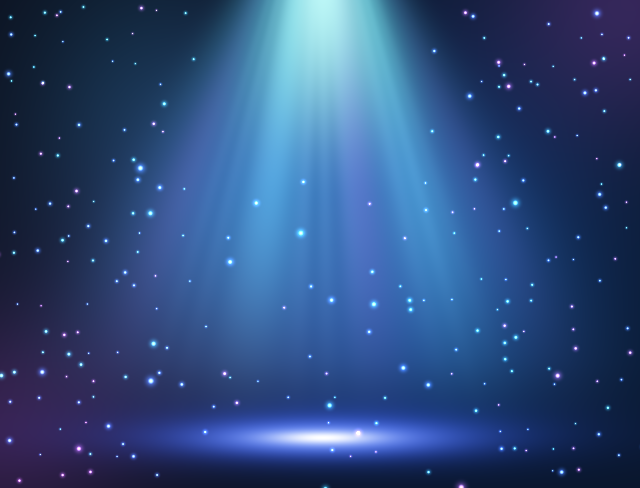
A Shadertoy shader for this background:

```glsl
// A stage spotlight: a fan of tinted rays falls from above the top edge
// onto a glowing floor ellipse, amid dark blue haze and scattered sparkles.
// Rays are bands in slope space; sparkles are jittered points on hashed grids.

float hash(vec2 p) {
    return fract(sin(dot(p, vec2(127.1, 311.7))) * 43758.5453);
}

// Soft bump of height 1 around a centre
float bump(float x, float centre, float width) {
    float d = (x - centre) / width;
    return exp(-d * d);
}

float blob(vec2 p, vec2 centre, vec2 radius) {
    vec2 d = (p - centre) / radius;
    return exp(-dot(d, d));
}

vec3 backdrop(vec2 p) {
    vec3 color = mix(vec3(0.045, 0.07, 0.125), vec3(0.035, 0.085, 0.17),
                     smoothstep(-0.5, 0.5, p.x));
    color += vec3(0.02, 0.10, 0.13) * blob(p, vec2(-0.36, 0.78), vec2(0.24, 0.30));
    color += vec3(0.17, 0.06, 0.17) * blob(p, vec2(0.64, 1.0), vec2(0.28, 0.27));
    color += vec3(0.16, 0.05, 0.16) * blob(p, vec2(-0.66, 0.12), vec2(0.30, 0.24));

    // Purple haze on the left turning to blue on the right
    vec3 haze = mix(vec3(0.18, 0.18, 0.36), vec3(0.08, 0.25, 0.50),
                    smoothstep(-0.35, 0.40, p.x));
    float amount = blob(p, vec2(0.02, 0.44), vec2(0.46, 0.40));
    return color + haze * amount * smoothstep(0.0, 0.28, p.y);
}

vec3 addBeam(vec3 color, vec2 p) {
    float slope = p.x / (1.36 - p.y);
    float cyan = bump(slope, -0.13, 0.075) + bump(slope, 0.27, 0.075);
    float violet = bump(slope, -0.39, 0.08) + bump(slope, 0.11, 0.055)
                 + bump(slope, 0.46, 0.08);
    float streaks = 0.5 + 0.5 * sin(slope * 75.0 + 2.0 * sin(slope * 23.0));

    vec3 light = mix(vec3(0.24, 0.48, 0.74), vec3(0.23, 0.58, 0.70),
                     smoothstep(0.65, 1.0, p.y));
    light += vec3(0.06, 0.14, 0.11) * cyan;
    light = mix(light, vec3(0.36, 0.45, 0.80),
                0.65 * violet * (1.0 - 0.6 * smoothstep(0.7, 1.0, p.y)));
    light += 0.035 * streaks * bump(slope, 0.0, 0.35);

    // Pale source at the top
    float source = bump(slope, 0.02, 0.24) * smoothstep(0.58, 1.04, p.y);
    light = mix(light, vec3(0.74, 0.97, 0.97), source);

    float edge = exp(-pow(abs(slope) / 0.46, 4.0));
    return mix(color, light, edge * smoothstep(0.05, 0.66, p.y));
}

vec3 addFloor(vec3 color, vec2 p) {
    vec2 centre = vec2(0.007, 0.103);
    color += vec3(0.04, 0.08, 0.25) * blob(p, centre, vec2(0.48, 0.075));
    color = mix(color, vec3(0.25, 0.40, 1.0),
                0.95 * blob(p, centre, vec2(0.30, 0.040)));
    color = mix(color, vec3(0.60, 0.73, 1.0),
                0.70 * blob(p, centre, vec2(0.19, 0.026)));
    return mix(color, vec3(1.0), blob(p, centre, vec2(0.10, 0.013)));
}

// One sparkle at most per cell, kept inside the cell by its jitter
vec3 sparkles(vec2 p, float cell, float chance, float seed) {
    vec2 id = floor(p / cell);
    vec2 key = id + seed;
    vec2 jitter = vec2(hash(key), hash(key + 17.3));
    vec2 star = (id + 0.25 + 0.5 * jitter) * cell;

    // Sparse in the middle, empty near the light source
    float slope = abs(star.x) / (1.36 - star.y);
    float density = mix(0.5, 1.0, smoothstep(0.15, 0.45, abs(star.x)));
    density *= 1.0 - smoothstep(0.58, 0.70, star.y) * smoothstep(0.56, 0.42, slope);
    float lit = step(hash(key + 41.7), chance * density);

    float size = mix(0.45, 1.0, pow(hash(key + 63.1), 2.0));
    float d = length(p - star) / (0.25 * cell * size);
    float hue = hash(key + 89.9);
    vec3 tint = mix(vec3(0.20, 0.72, 0.85), vec3(0.28, 0.50, 1.0), step(0.35, hue));
    tint = mix(tint, vec3(0.68, 0.35, 0.78), step(0.74, hue));

    float halo = pow(max(1.0 - d, 0.0), 2.5);
    float core = smoothstep(0.34, 0.05, d);
    return lit * (tint * halo + 0.75 * mix(tint, vec3(1.0), 0.6) * core);
}

void mainImage(out vec4 fragColor, in vec2 fragCoord) {
    // Height runs from 0 to 1, x is zero at the middle
    vec2 p = (fragCoord - vec2(0.5 * iResolution.x, 0.0)) / iResolution.y;

    vec3 color = addFloor(addBeam(backdrop(p), p), p);
    for (int i = 0; i < 3; i++) {
        float layer = float(i);
        color += sparkles(p + 0.013 * layer, 0.050 + 0.022 * layer,
                          0.46 - 0.10 * layer, 7.0 + 31.0 * layer);
    }
    fragColor = vec4(clamp(color, 0.0, 1.0), 1.0);
}
```
